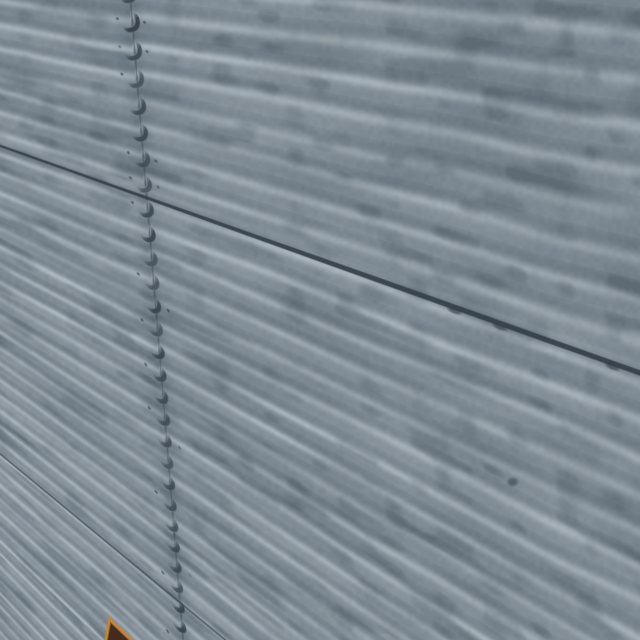
A three.js fragment shader for this texture:

```glsl
varying vec2 vUv;

const vec2 VANISHING = vec2(-1.022, 1.135);
const vec3 STEEL_DARK = vec3(0.37, 0.42, 0.46);
const vec3 STEEL_LIGHT = vec3(0.67, 0.71, 0.74);
const vec3 GAP = vec3(0.20, 0.24, 0.28);
const vec3 ORANGE = vec3(0.76, 0.52, 0.24);
const vec3 BROWN = vec3(0.27, 0.17, 0.11);
const float UPPER_SEAM = 0.355;
const float LOWER_SEAM = 0.826;

float hash(vec2 p) {
  vec3 q = fract(p.xyx * 0.1031);
  q += dot(q, q.yzx + 33.33);
  return fract((q.x + q.y) * q.z);
}

float noise(vec2 p) {
  vec2 i = floor(p);
  vec2 f = fract(p);
  f = f * f * (3.0 - 2.0 * f);
  float low = mix(hash(i), hash(i + vec2(1.0, 0.0)), f.x);
  float high = mix(hash(i + vec2(0.0, 1.0)), hash(i + 1.0), f.x);
  return mix(low, high, f.y);
}

float bell(float x, float width) {
  return exp(-x * x / (width * width));
}

float stroke(float d, float halfWidth, float soft) {
  return 1.0 - smoothstep(halfWidth - soft, halfWidth + soft, abs(d));
}

// Ridge number of a ray leaving the vanishing point
float ridgeIndex(float slope) {
  return slope * (24.0 + 12.5 * slope);
}

float rayDistance(vec2 p, float slope, float seam) {
  return (slope - seam) * (p.x - VANISHING.x) / sqrt(1.0 + seam * seam);
}

// Brightness of the corrugated sheet, 0 dark to 1 light
float sheetTone(vec2 p, float ridge) {
  float phase = fract(ridge) - 0.5;
  float row = floor(ridge);
  float crest = bell(phase, 0.15) * (0.5 + 0.5 * hash(vec2(row, 4.0)));
  crest *= 0.55 + 0.7 * noise(vec2(p.x * 9.0, row * 3.7));
  float valley = bell(phase + 0.32, 0.18);
  float streak = noise(vec2(p.x * 8.0, ridge * 1.3));
  float blotch = noise(vec2(p.x * 26.0, ridge * 2.3 + 40.0));
  float grain = noise(p * 150.0) - 0.5;
  float topRight = smoothstep(0.45, 1.0, p.y) * smoothstep(0.15, 0.85, p.x);
  float bottomLeft = smoothstep(1.0, 0.0, p.x + p.y);
  float tone = 0.30 + 0.48 * crest - 0.15 * valley;
  tone += 0.27 * streak - 0.22 * smoothstep(0.55, 0.95, blotch);
  return tone + 0.09 * grain - 0.10 * topRight + 0.13 * bottomLeft;
}

// Dark crescents where the ridge ends overlap
float scallops(vec2 q, float pitch, float wear) {
  float radius = 0.34 * pitch;
  float ring = length(q + vec2(0.005, 0.0)) - radius;
  float side = smoothstep(-0.007, 0.008, q.x + 0.7 * q.y);
  float arc = stroke(ring, 0.0016 + 0.0018 * side, 0.0016) * side;
  float link = stroke(q.x - 0.002, 0.0013, 0.0015) * 0.45;
  return max(arc * (0.65 + 0.35 * wear), link);
}

// Ragged clips hanging below the upper seam
float clips(vec2 p, float below) {
  float mask = 0.0;
  for (int i = 0; i < 3; i++) {
    float n = float(i);
    float x = 0.71 + 0.071 * n + 0.0525 * n * (n - 1.0);
    vec2 q = vec2((p.x - x) / 0.014, (below - 0.005) / 0.006);
    mask = max(mask, 1.0 - smoothstep(0.4, 1.1, length(q)));
  }
  return mask;
}

void main() {
  vec2 p = vUv;
  float reach = p.x - VANISHING.x;
  float slope = (VANISHING.y - p.y) / reach;
  float ridge = ridgeIndex(slope);
  float jointOffset = p.x - 0.202 - 0.082 * (1.0 - p.y);

  // Corrugated sheets, slightly out of step across the joint
  float wobble = 0.16 * (noise(vec2(p.x * 7.0, ridge * 0.8)) - 0.5);
  float step = 0.18 * smoothstep(-0.002, 0.002, jointOffset);
  float tone = sheetTone(p, ridge + wobble + step);
  tone -= 0.16 * bell(jointOffset, 0.016);
  vec3 color = mix(STEEL_DARK, STEEL_LIGHT, clamp(tone, 0.0, 1.0));

  // Seams running along the ridges
  float upper = rayDistance(p, slope, UPPER_SEAM);
  float lower = rayDistance(p, slope, LOWER_SEAM);
  float upperWidth = 0.0018 + 0.0022 * smoothstep(0.0, 0.7, p.x);
  color = mix(color, STEEL_LIGHT, 0.25 * bell(upper + 0.010, 0.006));
  color = mix(color, GAP, 0.9 * stroke(upper, upperWidth, 0.0016));
  color = mix(color, GAP, 0.65 * stroke(lower, 0.0014, 0.0014));
  color = mix(color, GAP, 0.6 * clips(p, upper));

  // Overlap joint with scattered screws on both sides
  float row = floor(ridge);
  float pitch = reach / (24.0 + 25.0 * slope);
  vec2 local = vec2(jointOffset, (fract(ridge) - 0.5) * pitch);
  color = mix(color, GAP, 0.9 * scallops(local, pitch, hash(vec2(row, 9.0))));
  float screw = length(vec2(abs(local.x) - 0.021, local.y));
  float present = step * 0.0 + smoothstep(0.6, 0.7, hash(vec2(row, sign(local.x) + 7.0)));
  color = mix(color, GAP, 0.6 * present * stroke(screw, 0.0022, 0.0016));

  // Stain and the tip of an orange frame
  float stain = length((p - vec2(0.801, 0.247)) * vec2(1.0, 1.2));
  color = mix(color, GAP, 0.55 * (1.0 - smoothstep(0.003, 0.012, stain)));
  float drop = 0.039 - p.y;
  float inside = min(p.x - 0.169 + 0.18 * drop, 0.69 * (0.169 + 1.05 * drop - p.x));
  vec3 frame = mix(ORANGE, BROWN, smoothstep(0.004, 0.008, inside));
  color = mix(color, frame, smoothstep(-0.001, 0.003, inside));

  gl_FragColor = vec4(color, 1.0);
}
```
